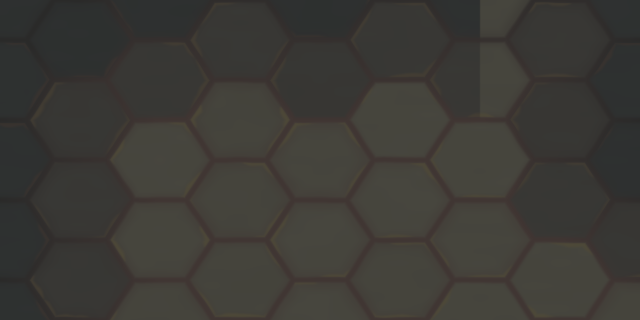
This pattern is drawn by a Shadertoy shader. Its source:

```glsl
// Dim wall of stretched, flat-topped hexagonal plates with soft reddish joints.
// Two staggered grids give the nearest plate; its grid position picks one of
// three tones, and hashes place worn olive slivers just inside some rims.

#define COLUMNS 8.0
#define ROWS 4.0
#define JOINT_WIDTH 0.055
#define WOBBLE 0.012
#define SLIVER_WIDTH 0.05
#define SEAM_COLUMN 6.0
#define DARK vec3(0.180, 0.190, 0.188)
#define MID vec3(0.218, 0.216, 0.204)
#define LIGHT vec3(0.272, 0.268, 0.238)
#define JOINT_DARK vec3(0.165, 0.163, 0.160)
#define JOINT_WARM vec3(0.250, 0.207, 0.197)

float hash(vec2 p) {
    return fract(sin(dot(p, vec2(127.1, 311.7))) * 43758.5453);
}

float noise(vec2 p) {
    vec2 i = floor(p), f = fract(p);
    f = f * f * (3.0 - 2.0 * f);
    return mix(mix(hash(i), hash(i + vec2(1, 0)), f.x),
               mix(hash(i + vec2(0, 1)), hash(i + vec2(1, 1)), f.x), f.y);
}

// 0 at the plate centre, 0.5 on its rim
float hexRadius(vec2 d) {
    d = abs(d);
    return max(d.y, 0.5 * d.y + 0.75 * d.x);
}

// Centre of the plate that holds p
vec2 plateCentre(vec2 p) {
    vec2 pitch = vec2(2.0, 1.0), shift = vec2(1.0, 0.5);
    vec2 a = floor(p / pitch + 0.5) * pitch;
    vec2 b = floor((p - shift) / pitch + 0.5) * pitch + shift;
    return hexRadius(p - a) < hexRadius(p - b) ? a : b;
}

// Light level from 0 to 2: falls off to the left, the top and the upper right
float lightLevel(vec2 c) {
    float below = ROWS - c.y;
    float left = min(c.x, c.x + below - 1.0);
    float right = COLUMNS - c.x + max(0.0, 2.0 - c.y);
    return clamp(min(min(left, right), below + 0.5), 0.0, 2.0);
}

vec3 plateTone(float level) {
    return mix(mix(DARK, MID, min(level, 1.0)), LIGHT, max(level - 1.0, 0.0));
}

// Thin worn bands that taper along the rim, bending round the corners
float slivers(vec2 d, vec2 c, float rim, float aa) {
    float angle = atan(d.y, d.x * 0.866), mask = 0.0;
    for (int i = 0; i < 3; i++) {
        vec2 seed = c + 17.3 * float(i + 1);
        float turn = abs(mod(angle - 6.2832 * hash(seed) + 3.1416, 6.2832) - 3.1416);
        float spread = mix(0.35, 0.85, hash(seed + 3.7));
        float width = SLIVER_WIDTH * hash(seed + 9.1) * smoothstep(spread, 0.1, turn);
        width *= 0.6 + 0.8 * noise(d * 9.0 + seed);
        float inner = 0.035 + width;
        float band = smoothstep(0.025, 0.04, rim)
                   * (1.0 - smoothstep(inner - aa, inner + aa, rim));
        mask = max(mask, band * smoothstep(0.0, 0.015, width));
    }
    return mask;
}

void mainImage(out vec4 fragColor, in vec2 fragCoord) {
    vec2 grid = vec2(COLUMNS, ROWS);
    vec2 p = fragCoord / iResolution.xy * grid;
    float aa = ROWS / iResolution.y;

    // Slightly uneven outlines
    vec2 q = p + WOBBLE * (vec2(noise(p * 5.0), noise(p * 5.0 + 31.0)) - 0.5);
    vec2 c = plateCentre(q);
    vec2 d = q - c;
    float rim = 0.5 - hexRadius(d);

    // Stepped plate tone, with a hard vertical seam near the top
    float level = floor(lightLevel(c) + 0.01);
    if (abs(c.x - SEAM_COLUMN) < 0.1 && c.y > ROWS - 1.5)
        level = mix(level, 2.0, smoothstep(-aa, aa, p.x - SEAM_COLUMN));
    vec3 color = plateTone(level) * (0.985 + 0.03 * hash(c + 5.0));
    color *= 0.99 + 0.02 * noise(p * vec2(3.0, 7.0));

    // Warm haze that reaches further into some plates than others
    vec3 joint = mix(JOINT_DARK, JOINT_WARM, lightLevel(p) * 0.5);
    float reach = mix(0.08, 0.22, hash(c + 2.3));
    color = mix(color, joint, 0.35 * (1.0 - smoothstep(0.0, reach, rim)));

    // Worn slivers, then the soft joint over them
    vec3 wear = mix(vec3(0.230, 0.200, 0.182), vec3(0.310, 0.288, 0.215), level * 0.5);
    color = mix(color, wear, 0.75 * slivers(d, c, rim, 2.0 * aa));
    float line = 1.0 - smoothstep(0.008, JOINT_WIDTH, rim);
    color = mix(color, joint, 0.9 * line);

    fragColor = vec4(color, 1.0);
}
```
